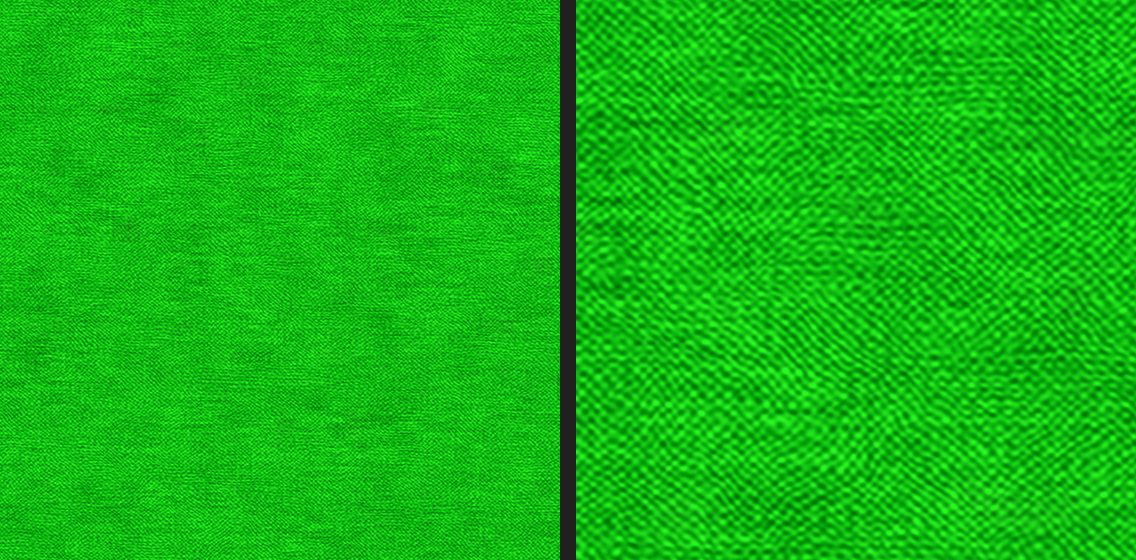
Left: the whole. Right: its middle third, enlarged.
Reproduce this texture procedurally as a three.js fragment shader.

```glsl
varying vec2 vUv;

const float TAU = 6.2831853;

vec2 hashGradient(vec2 cell) {
  vec3 h = fract(vec3(cell.xyx) * vec3(0.1031, 0.1030, 0.0973));
  h += dot(h, h.yzx + 33.33);
  float angle = TAU * fract((h.x + h.y) * h.z);
  return vec2(cos(angle), sin(angle));
}

float gradientNoise(vec2 p) {
  vec2 cell = floor(p);
  vec2 f = fract(p);
  vec2 blend = f * f * f * (f * (f * 6.0 - 15.0) + 10.0);
  float a = dot(hashGradient(cell), f);
  float b = dot(hashGradient(cell + vec2(1.0, 0.0)), f - vec2(1.0, 0.0));
  float c = dot(hashGradient(cell + vec2(0.0, 1.0)), f - vec2(0.0, 1.0));
  float d = dot(hashGradient(cell + 1.0), f - 1.0);
  return mix(mix(a, b, blend.x), mix(c, d, blend.x), blend.y);
}

// Crossing diagonals make staggered stitches; rows show through in places
float stitches(vec2 p) {
  vec2 bend = vec2(gradientNoise(p * 21.0), gradientNoise(p * 19.0 + 40.0)) * 0.006;
  bend += vec2(gradientNoise(p * 75.0 + 9.0), gradientNoise(p * 80.0 + 70.0)) * 0.002;
  vec2 q = p + bend;
  float falling = cos(TAU * dot(q, vec2(122.0, 140.0)));
  float rising = cos(TAU * dot(q, vec2(-112.0, 138.0)));
  float row = cos(TAU * dot(q, vec2(6.0, 172.0)));
  float lean = gradientNoise(p * 14.0 + 25.0);
  float flatness = smoothstep(-0.15, 0.4, gradientNoise(p * vec2(9.0, 17.0) + 52.0));
  float diagonals = falling * (0.105 + 0.07 * lean) + rising * (0.075 - 0.07 * lean);
  return diagonals * (1.0 - 0.35 * flatness) + row * 0.08 * flatness;
}

// Thin horizontal threads, spread everywhere but uneven in strength
float threads(vec2 p) {
  float strength = 0.12 + 0.12 * gradientNoise(p * vec2(6.0, 14.0) + 60.0);
  float fine = gradientNoise(p * vec2(24.0, 210.0) + 3.0);
  float coarse = gradientNoise(p * vec2(8.0, 90.0) + 17.0);
  return strength * (fine + 0.55 * coarse);
}

void main() {
  vec2 p = vUv;

  float grain = gradientNoise(p * vec2(180.0, 215.0) + 11.0);
  float patches = gradientNoise(p * 8.0 + 5.0) + 0.8 * gradientNoise(p * 23.0 + 31.0);

  float green = 0.724 + stitches(p) + threads(p) + 0.25 * grain + 0.06 * patches;
  green = clamp(green, 0.42, 0.97);

  // Red and blue rise only in the lit yarn
  float lit = max(green - 0.6, 0.0);
  vec3 cloth = vec3(0.45 * lit, green, 0.03 + 0.27 * lit);

  // Sparse faded spots
  float faded = smoothstep(0.25, 0.6, gradientNoise(p * vec2(15.0, 18.0) + 90.0));
  cloth = mix(cloth, vec3(0.13, 0.9 * green, 0.09), 0.35 * faded);

  gl_FragColor = vec4(cloth, 1.0);
}
```
